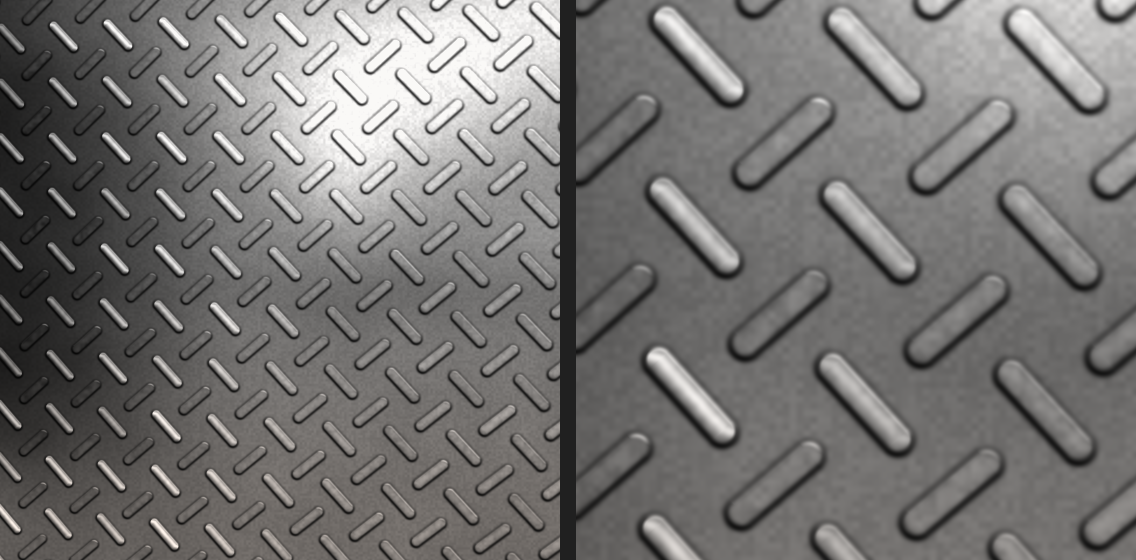
Left, the full canvas; right, a detail of the centre.
Write a three.js fragment shader that draws this texture.

```glsl
varying vec2 vUv;

float hash(vec2 p) {
  return fract(sin(dot(p, vec2(127.1, 311.7))) * 43758.5453);
}

float noise(vec2 p) {
  vec2 i = floor(p), f = fract(p);
  f = f * f * (3.0 - 2.0 * f);
  return mix(mix(hash(i), hash(i + vec2(1.0, 0.0)), f.x),
             mix(hash(i + vec2(0.0, 1.0)), hash(i + 1.0), f.x), f.y);
}

float bell(float x) {
  return exp(-x * x);
}

float glow(vec2 p, vec2 center, vec2 size) {
  vec2 e = (p - center) / size;
  return exp(-dot(e, e));
}

// Perspective from tread lattice to canvas, y pointing down
float depth(vec2 g) {
  return 1.0 - 0.01452 * g.x + 0.00398 * g.y;
}

vec2 project(vec2 g) {
  return vec2(0.09167 * g.x - 0.0006 * g.y + 0.0182,
              -0.00409 * g.x + 0.09816 * g.y + 0.2643) / depth(g);
}

vec2 unproject(vec2 p) {
  vec2 colU = vec2(0.09167, -0.00409) + 0.01452 * p;
  vec2 colV = vec2(-0.0006, 0.09816) - 0.00398 * p;
  vec2 rhs = p - vec2(0.0182, 0.2643);
  float det = colU.x * colV.y - colV.x * colU.y;
  return vec2(rhs.x * colV.y - colV.x * rhs.y,
              colU.x * rhs.y - rhs.x * colU.y) / det;
}

// Broad reflections on the flat sheet
float sheen(vec2 p) {
  float tone = mix(0.13, 0.46, smoothstep(0.0, 0.5, p.x));
  tone += 0.50 * glow(p, vec2(0.70, 0.13), vec2(0.30, 0.20));
  tone += 0.22 * glow(p, vec2(0.62, 0.28), vec2(0.11, 0.13));
  tone += 0.30 * glow(p, vec2(1.00, 0.02), vec2(0.20, 0.15));
  tone += 0.12 * glow(p, vec2(0.14, 0.00), vec2(0.22, 0.12));
  tone += 0.10 * glow(p, vec2(1.00, 0.42), vec2(0.15, 0.08));
  tone -= 0.06 * glow(p, vec2(0.68, 0.52), vec2(0.30, 0.06));
  tone += 0.27 * smoothstep(0.65, 1.0, p.y) * (1.0 - smoothstep(0.0, 0.45, p.x));
  return tone - 0.03 * smoothstep(0.6, 1.0, p.y);
}

void main() {
  vec2 p = vec2(vUv.x, 1.0 - vUv.y);
  vec2 grid = unproject(p);
  vec2 light = vec2(0.3, -0.95);

  // Sheet with blotches and fine grain
  float tone = sheen(p);
  tone += 0.035 * (noise(p * 14.0) - 0.5);
  tone *= 1.0 + 0.13 * (noise(p * 240.0) - 0.5);

  // Two interleaved sets of raised bars, leaning opposite ways
  for (int k = 0; k < 2; k++) {
    float set = float(k);
    vec2 cell = floor(grid - 0.5 * set + 0.5) + 0.5 * set;
    vec2 reach = vec2(0.19, mix(0.20, -0.18, set));
    float wear = hash(cell + 3.7);

    // Capsule distance in units of the bar radius
    vec2 a = project(cell - reach), b = project(cell + reach);
    vec2 axis = b - a;
    float along = clamp(dot(p - a, axis) / dot(axis, axis), 0.0, 1.0);
    float w = depth(cell);
    vec2 off = (p - a - axis * along) * w * w / 0.0078;
    float q = length(off);
    float lit = dot(off, light);

    // Dark foot, deeper away from the light
    float foot = bell((q - 1.05) / 0.3);
    tone *= 1.0 - foot * clamp(0.52 - 0.28 * lit, 0.0, 0.88);

    // Polished crown and glinting upper rim
    float face = 1.0 - smoothstep(0.7, 1.0, q);
    float gleam = mix(mix(0.55, 0.08, smoothstep(0.2, 0.75, p.x)),
                      mix(0.02, 0.14, smoothstep(0.3, 0.8, p.x)), set);
    tone += face * gleam * (0.7 + 0.5 * wear) * bell((lit - 0.12) / 0.5);
    tone += 0.32 * bell((q - 0.75) / 0.22) * smoothstep(0.3, 0.9, lit)
          * (0.6 + 0.6 * wear);
    tone += face * 0.08 * (noise(p * 130.0) - 0.5);
  }

  // Neutral steel, warmer toward the bottom
  vec3 tint = mix(vec3(1.0, 0.995, 0.99), vec3(1.03, 0.985, 0.95),
                  smoothstep(0.4, 1.0, p.y));
  gl_FragColor = vec4(clamp(tone, 0.03, 0.98) * tint, 1.0);
}
```
